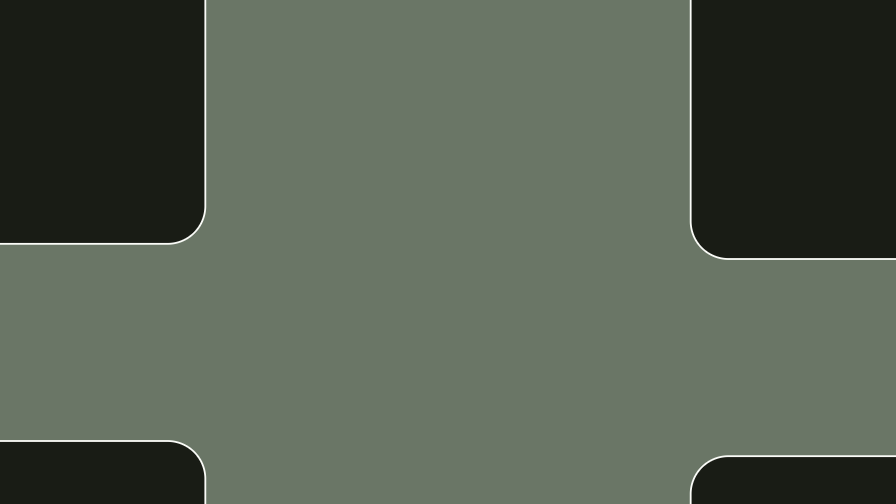
Write a WebGL 2 fragment shader that draws this background.

```glsl
#version 300 es
precision highp float;
// Four dark rounded panels reach in from the canvas corners over a sage ground,
// each with a thin pale outline. Folding the plane about the centre line and
// about each column's gap turns all four into one rounded-quadrant distance.

uniform vec2 u_resolution;
out vec4 fragColor;

// Lengths are in canvas heights, origin at the lower left.
const float AISLE_HALF_WIDTH = 0.4815;
const float GAP_HALF_HEIGHT = 0.1956;
const float LEFT_GAP_CENTER = 0.3206;
const float RIGHT_GAP_CENTER = 0.2905;
const float CORNER_RADIUS = 0.075;
const float LINE_HALF_WIDTH = 0.0018;

const vec3 SAGE = vec3(0.416, 0.463, 0.400);
const vec3 PANEL = vec3(0.099, 0.110, 0.084);
const vec3 OUTLINE = vec3(0.98, 0.985, 0.97);

// Signed distance to the quadrant x > 0, y > 0 with a rounded corner.
float roundedQuadrant(vec2 p, float radius) {
    vec2 q = radius - p;
    return length(max(q, 0.0)) + min(max(q.x, q.y), 0.0) - radius;
}

// Pixel coverage of a shape with signed distance d.
float coverage(float d, float pixel) {
    return clamp(0.5 - d / pixel, 0.0, 1.0);
}

void main() {
    float pixel = 1.0 / u_resolution.y;
    vec2 p = gl_FragCoord.xy * pixel;
    p.x -= 0.5 * u_resolution.x * pixel;

    // Fold all four corners onto one; the two columns are staggered.
    float gapCenter = p.x < 0.0 ? LEFT_GAP_CENTER : RIGHT_GAP_CENTER;
    vec2 corner = vec2(abs(p.x) - AISLE_HALF_WIDTH,
                       abs(p.y - gapCenter) - GAP_HALF_HEIGHT);
    float d = roundedQuadrant(corner, CORNER_RADIUS);

    // Panel fill, then its outline.
    vec3 color = mix(SAGE, PANEL, coverage(d, pixel));
    color = mix(color, OUTLINE, coverage(abs(d) - LINE_HALF_WIDTH, pixel));
    fragColor = vec4(color, 1.0);
}
```
